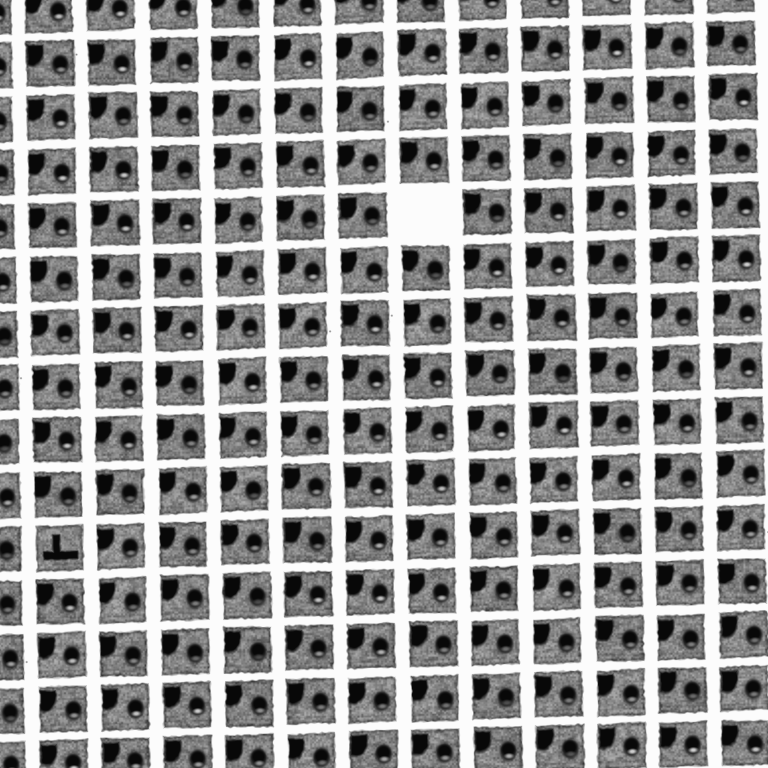
Write a three.js fragment shader that draws this pattern.

```glsl
varying vec2 vUv;

const vec2 FIRST_CENTRE = vec2(-0.0171, 0.9844);
const vec2 STEP_ACROSS = vec2(0.0807, 0.0024);
const vec2 STEP_DOWN = vec2(0.0014, -0.0700);
const vec2 PITCH = vec2(1.319, 1.145);      // cell size in tile widths
const vec2 TILE_HALF = vec2(0.505, 0.48);
const vec2 EMPTY_CELL = vec2(7.0, 4.0);
const vec2 BAR_CELL = vec2(1.0, 10.0);
const vec3 PAPER = vec3(0.99);
const vec3 INK = vec3(0.03);

float hash(vec2 p) {
  vec3 q = fract(vec3(p.xyx) * 0.1031);
  q += dot(q, q.yzx + 33.33);
  return fract((q.x + q.y) * q.z);
}

vec2 hash2(vec2 p) {
  return vec2(hash(p + 17.3), hash(p + 61.7));
}

float noise(vec2 p) {
  vec2 i = floor(p);
  vec2 f = fract(p);
  f = f * f * (3.0 - 2.0 * f);
  float low = mix(hash(i), hash(i + vec2(1.0, 0.0)), f.x);
  float high = mix(hash(i + vec2(0.0, 1.0)), hash(i + 1.0), f.x);
  return mix(low, high, f.y);
}

// Lattice coordinates along the two slightly skewed steps
vec2 toLattice(vec2 p, vec2 across, vec2 down) {
  float area = across.x * down.y - across.y * down.x;
  return vec2(p.x * down.y - p.y * down.x, across.x * p.y - across.y * p.x) / area;
}

float boxDistance(vec2 p, vec2 halfSize) {
  vec2 d = abs(p) - halfSize;
  return length(max(d, 0.0)) + min(max(d.x, d.y), 0.0);
}

float ellipseDistance(vec2 p, vec2 radii) {
  return (length(p / radii) - 1.0) * min(radii.x, radii.y);
}

float cover(float d, float softness) {
  return 1.0 - smoothstep(-softness, softness, d);
}

float isCell(vec2 cell, vec2 target) {
  return 1.0 - step(0.5, distance(cell, target));
}

// Grainy grey face with dark rims and a faint scratch near the foot
vec3 faceColor(vec2 p, vec2 uv, float edge, float tone) {
  float grain = 0.6 * noise(uv * 390.0) + 0.4 * noise(uv * vec2(110.0, 230.0));
  float shade = 0.53 + 0.34 * (grain - 0.5) + 0.05 * (tone - 0.5);
  shade -= 0.20 * smoothstep(-0.10, 0.0, edge);
  shade -= 0.09 * cover(abs(p.y + 0.34) - 0.015, 0.04);
  return vec3(shade);
}

// Black patch with a rounded lower right and a flat top
float patchDistance(vec2 p) {
  float round = ellipseDistance(p - vec2(-0.38, 0.27), vec2(0.24, 0.33));
  return max(round, max(p.y - 0.39, -0.49 - p.x));
}

// Round pit with a dark halo, black core and bright lower glint
vec3 addPit(vec3 base, vec2 p, float glint) {
  float rim = ellipseDistance(p, vec2(0.17, 0.20));
  base *= 1.0 - 0.35 * cover(rim - 0.02, 0.09);
  base = mix(base, vec3(0.15), cover(rim, 0.04));
  base = mix(base, INK, cover(length(p - vec2(0.0, 0.03)) - 0.14, 0.04));
  float spot = ellipseDistance(p - vec2(0.015, -0.105), vec2(0.075, 0.045));
  return mix(base, vec3(0.85), glint * cover(spot, 0.035));
}

// Upright bar standing on a level bar
float barsDistance(vec2 p) {
  float upright = boxDistance(p - vec2(-0.07, 0.06), vec2(0.065, 0.22));
  float level = boxDistance(p - vec2(0.02, -0.15), vec2(0.35, 0.07));
  return min(upright, level) - 0.02;
}

void main() {
  vec2 lattice = toLattice(vUv - FIRST_CENTRE, STEP_ACROSS, STEP_DOWN);
  vec2 cell = floor(lattice + 0.5);
  vec2 raw = (lattice - cell) * PITCH * vec2(1.0, -1.0);
  vec2 jitter = hash2(cell) - 0.5;
  float tone = hash(cell + 5.1);

  // Tile outline, slightly shifted, tilted and ragged
  vec2 p = raw - 0.025 * jitter;
  p.y -= p.x * 0.04 * (tone - 0.5);
  float ragged = 0.035 * (noise(vUv * 210.0) - 0.5) + 0.02 * (noise(vUv * 70.0) - 0.5);
  float edge = boxDistance(p, TILE_HALF + 0.02 * jitter.yx) + ragged;

  // Face and its marks
  vec3 face = faceColor(p, vUv, edge, tone);
  float patchEdge = patchDistance(p - 0.03 * jitter.yx) + ragged * 0.7;
  vec3 marked = mix(face, INK, cover(patchEdge, 0.04));
  float glint = mix(0.25, 0.95, hash(cell + 29.4));
  marked = addPit(marked, p - vec2(0.205, -0.035) - 0.025 * jitter, glint);
  vec3 barred = mix(face, INK, cover(barsDistance(p) + ragged * 0.6, 0.035));
  vec3 tile = mix(marked, barred, isCell(cell, BAR_CELL));

  float present = 1.0 - isCell(cell, EMPTY_CELL);
  vec3 color = mix(PAPER, tile, present * cover(edge, 0.03));

  // Rare specks in the gaps
  float speck = length(raw - vec2(0.57, 0.6 * jitter.y)) - 0.018;
  color = mix(color, vec3(0.55), step(0.94, hash(cell + 83.2)) * cover(speck, 0.02));
  gl_FragColor = vec4(color, 1.0);
}
```
